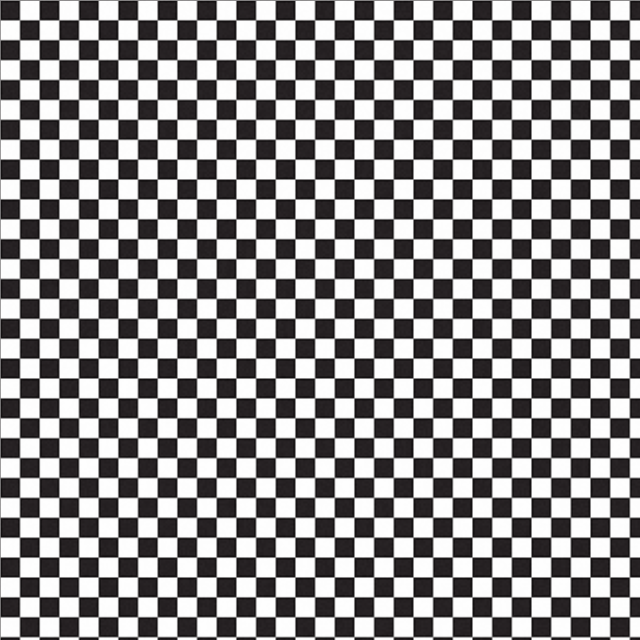
This pattern is drawn by a WebGL 2 fragment shader. Its source:

```glsl
#version 300 es
precision highp float;
// Fine black and white checkerboard with soft grey seams and darker rims.
uniform vec2 u_resolution;
out vec4 fragColor;

const vec2 CELL = vec2(0.03074, 0.03109);   // size of one square
const vec2 ORIGIN = vec2(0.0005, 0.0007);   // top left corner of the first square
const float SEAM = 0.05;                    // half width of a soft edge, in squares
const float RIM = 0.105;                    // reach of the dark rim, in squares
const vec3 WHITE = vec3(0.994);
const vec3 CHARCOAL = vec3(0.148, 0.130, 0.137);
const vec3 BLACK = vec3(0.080, 0.068, 0.072);

float hash(vec2 p) {
    return fract(sin(dot(p, vec2(127.1, 311.7))) * 43758.5453);
}

float valueNoise(vec2 p) {
    vec2 i = floor(p);
    vec2 f = fract(p);
    f = f * f * (3.0 - 2.0 * f);
    float low = mix(hash(i), hash(i + vec2(1.0, 0.0)), f.x);
    float high = mix(hash(i + vec2(0.0, 1.0)), hash(i + vec2(1.0, 1.0)), f.x);
    return mix(low, high, f.y);
}

// Signed distance to the nearest grid line, positive in even squares.
vec2 gridDistance(vec2 p) {
    return 0.5 - abs(fract((p + 0.5) * 0.5) * 2.0 - 1.0);
}

// Share of ink, from 0 on white squares to 1 on dark ones.
float checker(vec2 dist, vec2 softness) {
    vec2 wave = clamp(dist / softness, -1.0, 1.0);
    return 0.5 + 0.5 * wave.x * wave.y;
}

// Dark fill that deepens towards the sides of its square.
vec3 inkColor(vec2 dist, float rim) {
    float edge = min(abs(dist.x), abs(dist.y));
    float depth = 1.0 - smoothstep(rim - 0.025, rim + 0.025, edge);
    return mix(CHARCOAL, BLACK, depth);
}

void main() {
    vec2 uv = gl_FragCoord.xy / u_resolution;
    vec2 p = (vec2(uv.x, 1.0 - uv.y) - ORIGIN) / CELL;
    vec2 pixel = 1.0 / (u_resolution * CELL);

    vec2 dist = gridDistance(p);
    float ink = checker(dist, max(vec2(SEAM), 0.6 * pixel));

    // Faint mottling, stronger in the ink than on the white
    float grain = valueNoise(p * 9.0) - 0.5;
    vec3 dark = inkColor(dist, RIM) + 0.025 * grain;
    vec3 light = WHITE + 0.008 * grain;

    fragColor = vec4(mix(light, dark, ink), 1.0);
}
```
